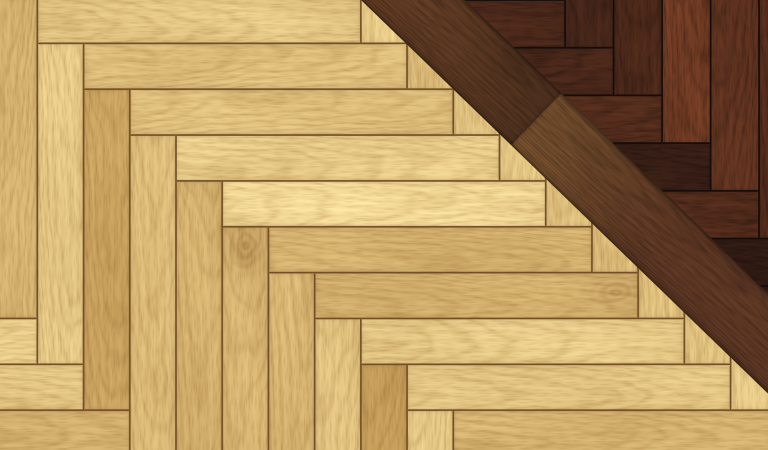
Reproduce this texture procedurally as a Shadertoy shader.

```glsl
// Herringbone parquet: pale oak at the left, dark walnut at the upper right,
// parted by a diagonal brown border board. Planks come from a 14-cell repeat;
// the grain is layered sines, nested arches and stretched cellular pores.

#define PLANK_LEN 7.0
#define OAK_PITCH vec2(0.1027, 0.1019)
#define OAK_ORIGIN vec2(0.083, -0.0056)
#define WALNUT_PITCH vec2(0.1078, 0.106)
#define WALNUT_ORIGIN vec2(0.5011, 0.0)
#define BOARD_CENTRE 0.9178
#define BOARD_HALF 0.0803
#define BOARD_JOINT 1.04
#define GAP 0.018
#define GRAIN 0.13

// Tone of each plank, from deep (0) to pale (1)
const float OAK_ROWS[10] = float[10](.78, .62, .64, .88, 1.1, .38, .36, .84, .76, .42);
const float OAK_COLS[10] = float[10](.42, .82, .12, .58, .38, .44, .46, .68, .0, .78);
const float WALNUT_ROWS[6] = float[6](.42, .38, .55, .16, .52, .08);
const float WALNUT_COLS[5] = float[5](.32, .45, .88, .68, .52);

struct Plank {
    vec2 q;        // position along and across, in plank widths
    vec2 cell;     // grid cell
    float seed;
    float edge;    // distance to the nearest side
    bool flat_;    // lies horizontally
};

float hash(vec2 p) {
    return fract(sin(dot(p, vec2(127.1, 311.7))) * 4375.85);
}

// Distance to the nearest scattered cell point
float cellular(vec2 p) {
    vec2 base = floor(p);
    float nearest = 2.0;
    for (int y = -1; y <= 1; y++)
    for (int x = -1; x <= 1; x++) {
        vec2 c = base + vec2(x, y);
        vec2 point = c + vec2(hash(c), hash(c + 41.3));
        nearest = min(nearest, length(p - point));
    }
    return nearest;
}

float layeredSines(vec2 p) {
    float sum = 0.0, amp = 0.5;
    for (int k = 0; k < 4; k++) {
        sum += amp * sin(p.x + 1.6 * sin(p.y + float(k)));
        p = mat2(0.9, 0.44, -0.44, 0.9) * p * 1.9 + 2.3;
        amp *= 0.55;
    }
    return sum;
}

// Wood figure around zero; q.x runs along the fibres
float woodGrain(vec2 q, float seed) {
    vec2 s = q + seed * 37.0;
    float wave = layeredSines(s * vec2(0.8, 2.2));
    float dy = q.y - 0.5 - 0.4 * sin(seed * 40.0);
    float level = 5.0 * dy * dy + 0.55 * q.x + 0.7 * wave;
    float rings = pow(0.5 + 0.5 * sin(level * 8.0 + seed * 9.0), 3.0);
    float fibres = layeredSines(vec2(s.y * 34.0 + wave * 3.0, s.x * 1.1));
    float pores = smoothstep(0.5, 0.05, cellular(s * vec2(2.4, 15.0)));
    return 0.28 * wave + 0.3 * fibres - 0.5 * (rings - 0.3) - 0.45 * (pores - 0.3);
}

// Locate the herringbone plank under grid position g
Plank herringbone(vec2 g) {
    Plank k;
    k.cell = floor(g);
    float step_ = mod(k.cell.x - k.cell.y, 2.0 * PLANK_LEN);
    k.flat_ = step_ < PLANK_LEN;
    vec2 start = k.cell;
    if (k.flat_) start.x -= step_;
    else start.y -= 2.0 * PLANK_LEN - 1.0 - step_;
    k.q = k.flat_ ? g - start : (g - start).yx;
    k.seed = hash(start + (k.flat_ ? 3.0 : 19.0));
    vec2 side = min(k.q, vec2(PLANK_LEN, 1.0) - k.q);
    k.edge = min(side.x, side.y);
    return k;
}

// Darken the joint and its soft shoulder
vec3 addGap(vec3 col, vec3 gapCol, float edge, float px) {
    col *= 1.0 - 0.12 * exp(-edge * 22.0);
    return mix(gapCol, col, smoothstep(GAP - px, GAP + px, edge));
}

float knot(vec2 p, vec2 centre, vec2 size) {
    float r = length((p - centre) / size);
    return exp(-r * r) * (0.75 + 0.25 * sin(r * 14.0 + 2.0 * layeredSines(p * 40.0)));
}

vec3 oak(vec2 p, float px) {
    Plank k = herringbone((p - OAK_ORIGIN) / OAK_PITCH);
    int row = clamp(int(k.cell.y), 0, 9), column = clamp(int(k.cell.x) + 1, 0, 9);
    float tone = k.flat_ ? OAK_ROWS[row] : OAK_COLS[column];
    if (!k.flat_ && k.cell.x > k.cell.y) tone = 0.55 + 0.3 * k.seed;
    vec3 col = mix(vec3(0.76, 0.60, 0.34), vec3(0.92, 0.81, 0.55), tone);
    float figure = woodGrain(k.q, k.seed);
    col *= 1.0 + figure * GRAIN * vec3(0.75, 1.0, 1.45);
    float spots = knot(p, vec2(0.545, 0.55), vec2(0.035, 0.045))
                + 0.7 * knot(p, vec2(1.37, 0.65), vec2(0.055, 0.03));
    col *= 1.0 - spots * vec3(0.17, 0.23, 0.28);
    return addGap(col, vec3(0.46, 0.31, 0.14), k.edge, px / OAK_PITCH.y);
}

vec3 walnut(vec2 p, float px) {
    Plank k = herringbone((p - WALNUT_ORIGIN) / WALNUT_PITCH);
    int row = clamp(int(k.cell.y), 0, 5), column = clamp(int(k.cell.x) - 7, 0, 4);
    float tone = k.flat_ ? WALNUT_ROWS[row] : WALNUT_COLS[column];
    vec3 col = mix(vec3(0.16, 0.09, 0.07), vec3(0.46, 0.24, 0.14), tone);
    col *= 1.0 + 2.0 * GRAIN * woodGrain(k.q, k.seed);
    return addGap(col, vec3(0.08, 0.05, 0.04), k.edge, px / WALNUT_PITCH.y);
}

// Border board: s runs along it, t across it
vec3 borderBoard(float s, float t, float px) {
    float lower = smoothstep(-px, px, s - BOARD_JOINT);
    vec3 upperCol = mix(vec3(0.36, 0.22, 0.13), vec3(0.29, 0.18, 0.11), smoothstep(0.6, 1.04, s));
    vec3 lowerCol = mix(vec3(0.42, 0.28, 0.16), vec3(0.34, 0.20, 0.13), smoothstep(1.04, 1.5, s));
    vec3 col = mix(upperCol, lowerCol, lower);
    col *= 1.0 + 1.7 * GRAIN * woodGrain(vec2(s * 8.0, t * 11.0), 0.31 + 0.4 * lower);
    col *= 1.0 - 0.25 * exp(-abs(s - BOARD_JOINT) * 400.0);
    return col * (1.0 - 0.45 * exp(-(BOARD_HALF - abs(t)) * 180.0));
}

void mainImage(out vec4 fragColor, in vec2 fragCoord) {
    // Canvas heights, measured down from the upper left
    vec2 p = vec2(fragCoord.x, iResolution.y - fragCoord.y) / iResolution.y;
    float px = 0.7 / iResolution.y;
    float t = (p.x - p.y / 0.967 - BOARD_CENTRE) * 0.695;
    float s = dot(p, vec2(0.719, 0.695));
    vec3 col = mix(oak(p, px), walnut(p, px), smoothstep(-px, px, t));
    float inside = smoothstep(px, -px, abs(t) - BOARD_HALF);
    col = mix(col, borderBoard(s, clamp(t, -BOARD_HALF, BOARD_HALF), px), inside);
    fragColor = vec4(clamp(col, 0.0, 1.0), 1.0);
}
```
